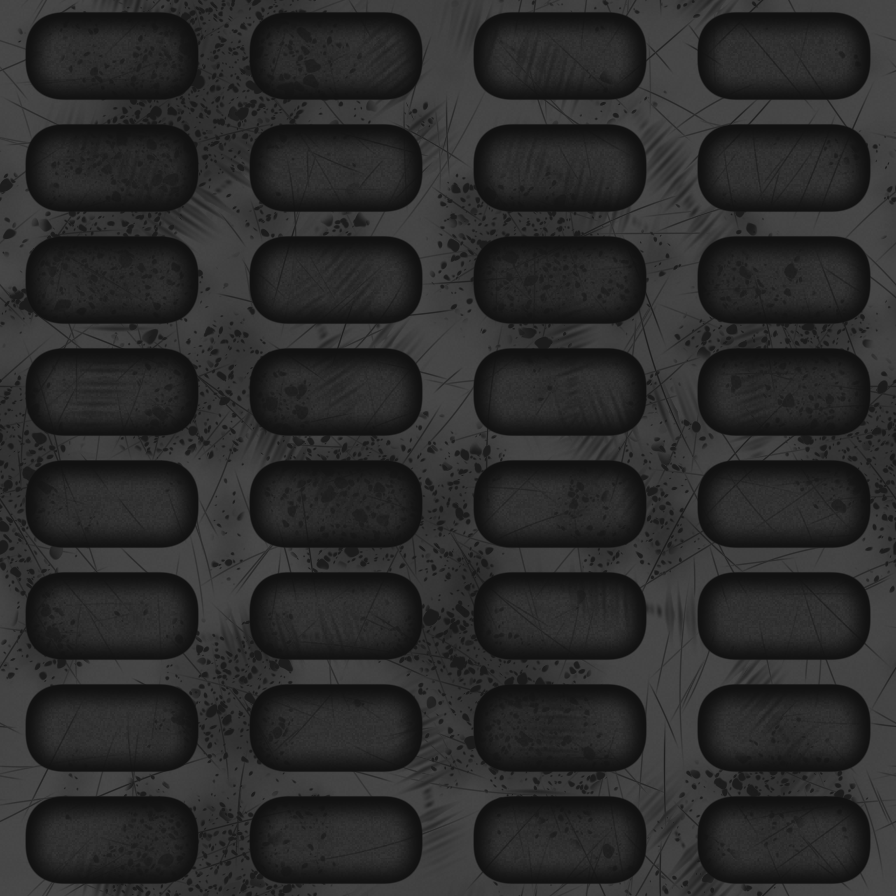
A WebGL 1 fragment shader for this pattern:

```glsl
precision highp float;
// Worn dark metal grille: 4 x 8 rounded slots with soft inner shadow and grain.
// Wear is layered from wrapped cellular fields: soft grime, specks, scratches
// and brushed streaks. Every grid has a whole number of cells, so it tiles.
uniform vec2 u_resolution;

const float TAU = 6.2831853;
const vec2 SLOT_COUNT = vec2(4.0, 8.0);
const vec2 SLOT_HALF = vec2(0.0964, 0.0488);
const float SLOT_RADIUS = 0.046;
const float METAL = 0.278;
const float SLOT_FLOOR = 0.188;
const float SLOT_EDGE = 0.065;
const float DIRT = 0.068;

float hash(vec2 p, float seed) {
  vec3 q = fract(p.xyx * 0.1031 + seed * 0.137);
  q += dot(q, q.yzx + 33.33);
  return fract((q.x + q.y) * q.z);
}

vec2 hash2(vec2 p, float seed) {
  return vec2(hash(p, seed), hash(p, seed + 7.3));
}

// Rounded box whose corners follow a slightly squared curve.
float slotDistance(vec2 p, vec2 halfSize, float radius) {
  vec2 q = abs(p) - halfSize + radius;
  vec2 o = pow(max(q, 0.0), vec2(2.4));
  return pow(o.x + o.y, 1.0 / 2.4) + min(max(q.x, q.y), 0.0) - radius;
}

// Layered sines with whole frequencies roughen the wear shapes.
vec2 roughen(vec2 uv, float amount) {
  vec2 w = sin(TAU * (vec2(17.0, 13.0) * uv.yx + vec2(5.0, 7.0) * uv));
  w += 0.6 * sin(TAU * (vec2(41.0, 53.0) * uv.yx - vec2(29.0, 23.0) * uv) + 2.0 * w.yx);
  return uv + amount * w;
}

// Sum of soft blobs with random weights.
float blobs(vec2 uv, float n, float seed) {
  vec2 cell = floor(uv * n), f = fract(uv * n);
  float sum = 0.0;
  for (int j = -1; j <= 1; j++) for (int i = -1; i <= 1; i++) {
    vec2 o = vec2(float(i), float(j)), id = mod(cell + o, n);
    vec2 d = o + hash2(id, seed) - f;
    float fall = max(1.0 - dot(d, d), 0.0);
    sum += hash(id, seed + 3.1) * fall * fall;
  }
  return sum;
}

// Small round flecks; coverage selects how many cells hold one.
float specks(vec2 uv, float n, float seed, float coverage, float px) {
  vec2 cell = floor(uv * n), f = fract(uv * n);
  float ink = 0.0;
  for (int j = -1; j <= 1; j++) for (int i = -1; i <= 1; i++) {
    vec2 o = vec2(float(i), float(j)), id = mod(cell + o, n);
    float size = hash(id, seed + 3.1);
    float r = 0.12 + 0.4 * size * size;
    float d = length(o + hash2(id, seed) - f) - r;
    float present = smoothstep(0.0, 0.15, coverage - hash(id, seed + 5.7));
    ink = max(ink, present * (1.0 - smoothstep(-px * n, px * n, d)));
  }
  return ink;
}

// Bundles of thin, tapering, slightly bent lines sharing a direction.
float scratches(vec2 uv, float n, float seed, float px) {
  vec2 cell = floor(uv * n), f = fract(uv * n);
  float ink = 0.0, width = n * (0.0007 + px * 0.8);
  for (int j = -1; j <= 1; j++) for (int i = -1; i <= 1; i++) {
    vec2 o = vec2(float(i), float(j)), id = mod(cell + o, n);
    float heading = TAU * hash(id, seed + 5.0);
    float present = step(0.3, hash(id, seed + 2.0));
    for (int k = 0; k < 3; k++) {
      float s = seed + 11.7 * float(k);
      vec2 d = f - o - hash2(id, s), h = hash2(id, s + 1.9);
      float angle = heading + 1.3 * (h.x - 0.5);
      vec2 dir = vec2(cos(angle), sin(angle));
      float a = dot(d, dir), b = dot(d, vec2(-dir.y, dir.x)) + 0.24 * (h.y - 0.5) * a * a;
      float taper = 1.0 - smoothstep(0.35, 1.0, abs(a) / (0.3 + 0.6 * h.y));
      float line = 1.0 - smoothstep(0.0, width, abs(b));
      ink = max(ink, present * (0.4 + 0.6 * h.x) * taper * line);
    }
  }
  return ink;
}

// Ragged bands of short parallel streaks.
float brushed(vec2 uv, float n, float seed) {
  vec2 cell = floor(uv * n), f = fract(uv * n);
  float ink = 0.0;
  for (int j = -1; j <= 1; j++) for (int i = -1; i <= 1; i++) {
    vec2 o = vec2(float(i), float(j)), id = mod(cell + o, n);
    vec2 d = f - o - hash2(id, seed), h = hash2(id, seed + 2.3);
    vec2 dir = vec2(cos(TAU * h.x), sin(TAU * h.x));
    float a = dot(d, dir), b = dot(d, vec2(-dir.y, dir.x)), along = a + 0.3 * b;
    float comb = 0.5 + 0.25 * (sin(along * 131.0 + TAU * h.y) + sin(along * 83.0));
    float reach = 0.16 + 0.16 * sin(along * 47.0 + 3.0 * sin(along * 19.0)) * h.y;
    float band = (1.0 - smoothstep(0.2, 0.8, abs(a))) * (1.0 - smoothstep(0.0, reach, abs(b)));
    ink = max(ink, step(0.45, h.y) * comb * band);
  }
  return ink;
}

void main() {
  vec2 uv = gl_FragCoord.xy / u_resolution;
  float px = 1.0 / min(u_resolution.x, u_resolution.y);
  vec2 p = (fract(uv * SLOT_COUNT) - 0.5) / SLOT_COUNT;
  float d = slotDistance(p, SLOT_HALF, SLOT_RADIUS);
  float inside = 1.0 - smoothstep(-px, px, d);

  // Clean surfaces: flat metal and shadowed, grainy slots.
  float grain = hash(mod(floor(uv * 512.0), 512.0), 4.0) - 0.5;
  float depth = smoothstep(0.0, 0.032, -d - 0.05 * p.y);
  float slot = mix(SLOT_EDGE, SLOT_FLOOR, depth) + 0.03 * grain * depth;
  float metal = METAL - 0.02 * blobs(uv, 6.0, 21.0) + 0.008 * grain;

  // Wear gathers where coarse and fine grime overlap.
  vec2 rough = roughen(uv, 0.0022);
  float grime = smoothstep(0.3, 1.15, blobs(rough, 7.0, 1.0) * 0.75 + blobs(rough, 23.0, 9.0) * 0.4);
  float flecks = max(specks(rough, 64.0, 31.0, grime * 0.55, px), specks(rough, 150.0, 47.0, grime * 0.85, px));
  float lines = max(scratches(uv, 7.0, 61.0, px), 0.8 * scratches(uv, 13.0, 83.0, px));
  float wear = max(max(flecks, lines), 0.8 * brushed(uv, 6.0, 17.0));
  wear = 1.0 - (1.0 - wear * 0.85) * (1.0 - 0.4 * grime);

  float shade = mix(metal, slot, inside);
  shade = mix(shade, min(shade, DIRT), wear * mix(0.9, 0.65, inside));
  gl_FragColor = vec4(vec3(shade), 1.0);
}
```
